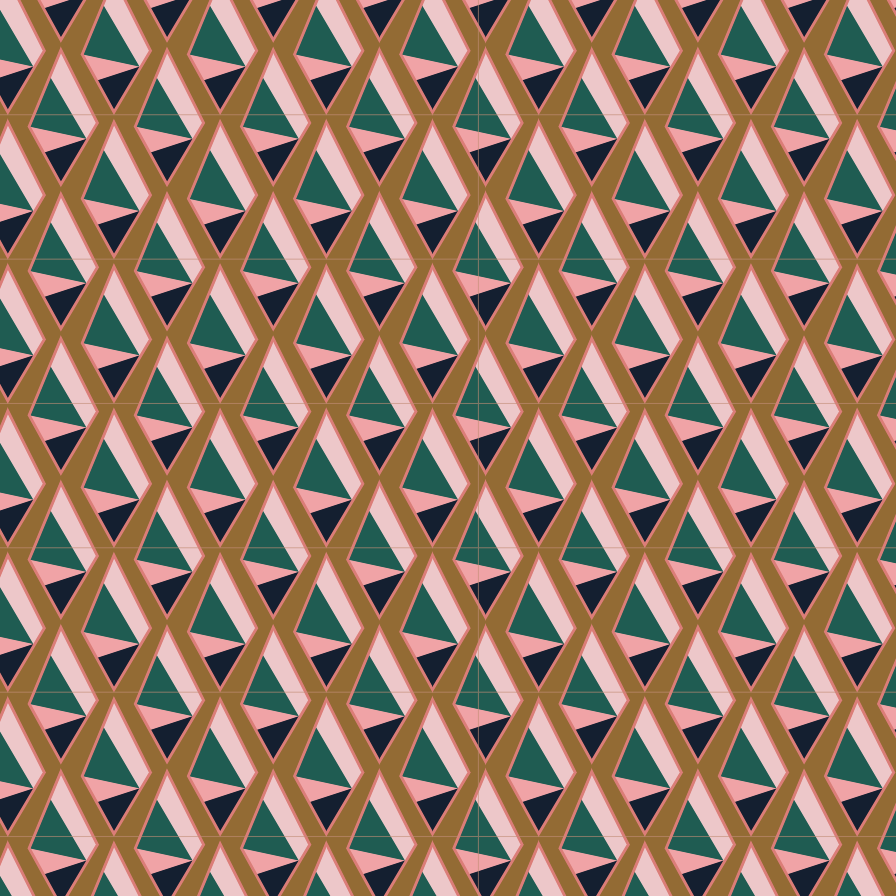
This pattern is drawn by a Shadertoy shader. Its source:

```glsl
// Staggered faceted diamonds on an ochre lattice, with faint panel seams.

// Layout, in canvas units
const vec2 CELL = vec2(0.1185, 0.1611);
const vec2 ORIGIN = vec2(0.1272, 0.4665);
const vec2 SEAM_ORIGIN = vec2(0.5339, 0.5497);
const float SEAM_HALF_WIDTH = 0.0006;
const float SEAM_OPACITY = 0.6;
const float EDGE_SOFTNESS = 0.0013;

// Diamond corners and cut points, in units of the cell height
const vec2 TOP = vec2(0.0, 0.465);
const vec2 RIGHT = vec2(0.253, -0.04);
const vec2 BOTTOM = vec2(0.0, -0.465);
const vec2 LEFT = vec2(-0.22, -0.065);
const vec2 CUT_HUB = vec2(0.177, -0.15);
const vec2 CUT_UPPER = vec2(-0.075, 0.28);
const vec2 CUT_LOWER = vec2(-0.115, -0.245);
const float OUTLINE_HALF_WIDTH = 0.010;

// Palette
const vec3 OCHRE = vec3(0.575, 0.42, 0.205);
const vec3 BLUSH = vec3(0.93, 0.78, 0.79);
const vec3 PINK = vec3(0.94, 0.64, 0.65);
const vec3 GREEN = vec3(0.12, 0.36, 0.32);
const vec3 NAVY = vec3(0.08, 0.12, 0.19);
const vec3 OUTLINE = vec3(0.86, 0.49, 0.47);
const vec3 SEAM = vec3(0.76, 0.55, 0.46);

// Signed distance to the line a-b, positive on its left
float lineSide(vec2 p, vec2 a, vec2 b) {
    vec2 dir = normalize(b - a);
    return dot(p - a, vec2(-dir.y, dir.x));
}

float diamondDistance(vec2 p) {
    float rightHalf = max(lineSide(p, TOP, RIGHT), lineSide(p, RIGHT, BOTTOM));
    float leftHalf = max(lineSide(p, BOTTOM, LEFT), lineSide(p, LEFT, TOP));
    return max(rightHalf, leftHalf);
}

// Coverage of the region where d is negative
float fill(float d, float soft) {
    return 1.0 - smoothstep(-0.5 * soft, 0.5 * soft, d);
}

// Position inside the nearest cell, in units of the cell height
vec2 cellPosition(vec2 uv, vec2 shift) {
    vec2 q = (uv - ORIGIN) / CELL - shift;
    return (fract(q + 0.5) - 0.5) * CELL / CELL.y;
}

// Three cuts fan out from one hub on the lower right edge
vec3 facetColor(vec2 p, float soft) {
    vec3 color = mix(PINK, NAVY, fill(lineSide(p, CUT_LOWER, CUT_HUB), soft));
    color = mix(color, GREEN, fill(-lineSide(p, LEFT, CUT_HUB), soft));
    return mix(color, BLUSH, fill(-lineSide(p, CUT_UPPER, CUT_HUB), soft));
}

void mainImage(out vec4 fragColor, in vec2 fragCoord) {
    vec2 uv = fragCoord / iResolution.y;
    float canvasSoft = max(EDGE_SOFTNESS, 1.0 / iResolution.y);
    float soft = canvasSoft / CELL.y;
    vec3 color = OCHRE;

    // Two interleaved grids of diamonds
    for (int i = 0; i < 2; i++) {
        vec2 p = cellPosition(uv, vec2(0.5 * float(i)));
        float d = diamondDistance(p);
        color = mix(color, facetColor(p, soft), fill(d, soft));
        color = mix(color, OUTLINE, fill(abs(d) - OUTLINE_HALF_WIDTH, soft));
    }

    // Seams: one per row of cells, and a single upright
    float row = (uv.y - SEAM_ORIGIN.y) / CELL.y;
    float across = abs(fract(row + 0.5) - 0.5) * CELL.y;
    float upright = abs(uv.x - SEAM_ORIGIN.x);
    float seam = fill(min(across, upright) - SEAM_HALF_WIDTH, canvasSoft);
    color = mix(color, SEAM, SEAM_OPACITY * seam);

    fragColor = vec4(color, 1.0);
}
```
